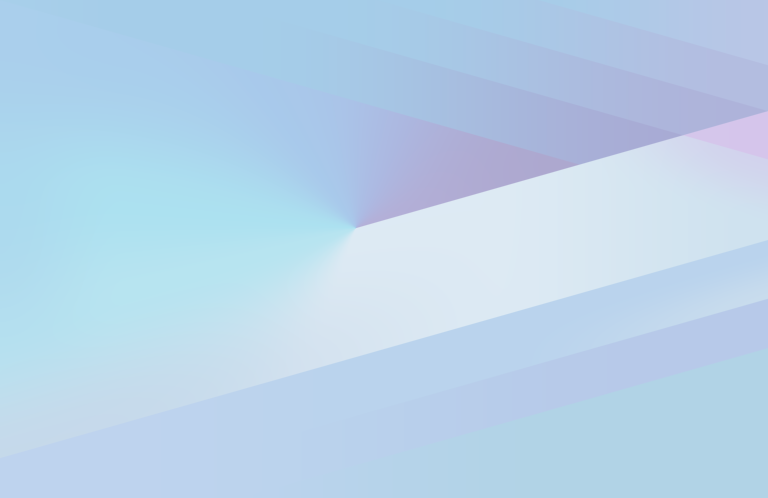
Reproduce this background procedurally as a Shadertoy shader.

```glsl
// Pastel folded-paper backdrop: a conic glow around one apex, crossed by slanted translucent bands.

#define SLOPE 0.284
#define APEX vec2(0.715, 0.542)
#define SKY vec3(0.648, 0.804, 0.912)
#define CYAN vec3(0.675, 0.882, 0.940)
#define BLUE vec3(0.660, 0.788, 0.920)
#define VIOLET vec3(0.660, 0.668, 0.832)
#define LILAC vec3(0.725, 0.775, 0.902)
#define PALE vec3(0.868, 0.918, 0.955)
#define MIST vec3(0.778, 0.842, 0.915)
#define PINK vec3(0.838, 0.756, 0.918)
#define LOWER vec3(0.728, 0.828, 0.928)
#define TEAL vec3(0.694, 0.826, 0.902)

const float PI = 3.14159265;

// Antialiased step: 1 where value exceeds edge.
float above(float value, float edge) {
    float soft = 0.8 / iResolution.y;
    return smoothstep(-soft, soft, value - edge);
}

// Shaded half of the cone; turn runs from 0 at the fold to 1 opposite it.
vec3 shadedCone(float turn, vec3 seam) {
    vec3 c = mix(vec3(0.705, 0.690, 0.848), vec3(0.676, 0.728, 0.890), smoothstep(0.0, 0.3, turn));
    c = mix(c, BLUE, smoothstep(0.2, 0.62, turn));
    c = mix(c, CYAN, smoothstep(0.58, 0.9, turn));
    return mix(c, seam, smoothstep(0.88, 1.0, turn));
}

// Lit half of the cone, meeting the shaded half at the seam.
vec3 litCone(float turn, vec3 seam) {
    return mix(PALE, seam, smoothstep(0.68, 1.0, turn));
}

// Bands falling to the right, each fading from sky blue into violet.
vec3 fallingBands(vec3 base, vec2 p, float fall) {
    float edges[4] = float[4](1.0, 1.118, 1.215, 1.307);
    for (int i = 0; i < 4; i++) {
        float k = float(i);
        vec3 shade = mix(VIOLET, LILAC, k / 3.0);
        float fade = smoothstep(0.5 + 0.17 * k, 1.4 + 0.06 * k, p.x);
        base = mix(base, mix(SKY, shade, fade), above(fall, edges[i]));
    }
    return base;
}

// Bands rising to the right across the lower part.
vec3 risingBands(vec3 base, vec2 p, float rise) {
    float right = smoothstep(0.5, 1.25, p.x);
    vec3 ground = mix(vec3(0.745, 0.826, 0.933), LOWER, smoothstep(0.2, 0.8, p.x));
    float sheen = smoothstep(0.06, -0.038, rise) * smoothstep(1.0, 1.55, p.x);
    vec3 band = mix(ground, vec3(0.785, 0.862, 0.928), sheen);
    base = mix(base, band, above(0.080, rise));
    base = mix(base, mix(ground, vec3(0.716, 0.790, 0.914), right), above(-0.038, rise));
    return mix(base, mix(ground, TEAL, smoothstep(0.45, 1.15, p.x)), above(-0.137, rise));
}

void mainImage(out vec4 fragColor, in vec2 fragCoord) {
    vec2 p = fragCoord / iResolution.y;
    float rise = p.y - SLOPE * p.x;
    float fall = p.y + SLOPE * p.x;

    // Angle around the apex, measured from the fold.
    vec2 d = p - APEX;
    vec2 fold = normalize(vec2(1.0, SLOPE));
    float turn = abs(atan(fold.x * d.y - fold.y * d.x, dot(fold, d))) / PI;
    vec3 seam = vec3(0.718, 0.893, 0.941);

    // Shaded side, bluer toward the top and mauve near the fold's far end.
    vec3 upper = shadedCone(turn, seam);
    upper = mix(upper, BLUE, 0.8 * smoothstep(0.62, 0.95, p.y) * smoothstep(0.6, 0.8, turn));
    float mauve = smoothstep(0.45, 0.0, length(p - vec2(1.12, 0.68)));
    upper = mix(upper, vec3(0.672, 0.652, 0.804), 0.8 * mauve);
    upper = fallingBands(upper, p, fall);

    // Lit side, with mist at lower left and pink reflections at right.
    vec3 lower = litCone(turn, seam);
    float mist = (1.0 - smoothstep(0.08, 0.34, rise)) * (1.0 - smoothstep(0.15, 1.1, p.x));
    lower = mix(lower, MIST, 0.85 * mist);
    lower = mix(lower, vec3(0.796, 0.878, 0.932), 0.8 * smoothstep(0.95, 1.55, p.x));
    float blush = smoothstep(0.98, 1.12, fall) * smoothstep(1.12, 1.5, p.x);
    lower = mix(lower, PINK, 0.45 * blush);
    lower = mix(lower, PINK, 0.75 * above(fall, 1.118));

    vec3 color = mix(lower, upper, above(rise, APEX.y - SLOPE * APEX.x));

    // Blue tint along the far left margin.
    color = mix(color, vec3(0.668, 0.820, 0.925), 0.45 * smoothstep(0.25, 0.0, p.x) * smoothstep(0.15, 0.5, p.y));
    color = risingBands(color, p, rise);
    fragColor = vec4(color, 1.0);
}
```
